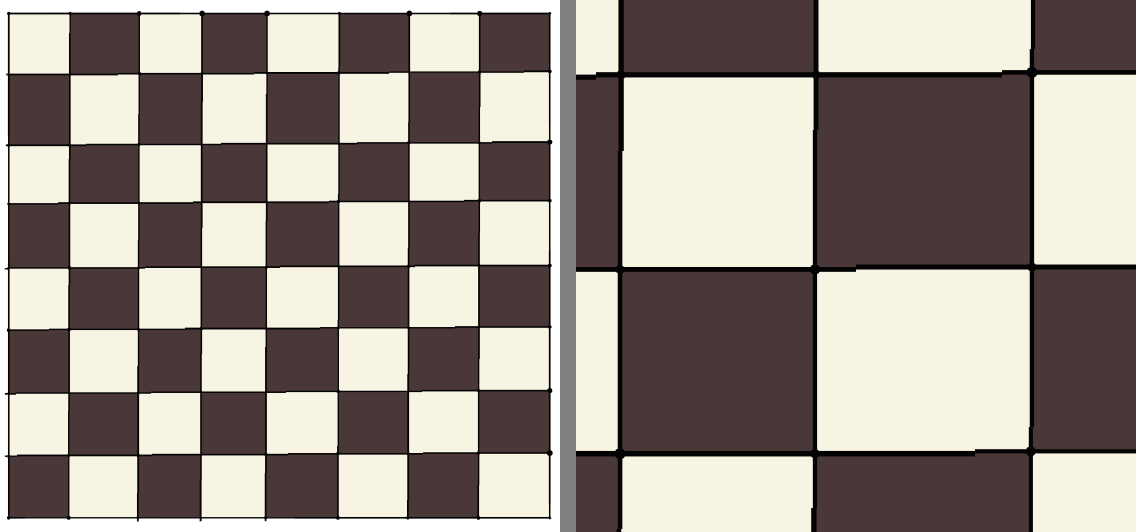
Left: the whole. Right: its middle third, enlarged.
Write a Shadertoy shader that draws this pattern.

```glsl
// Hand-ruled eight by eight checkerboard with uneven cells, jogged ink lines and corner blots.

// Lengths are fractions of the canvas height.
const int LAST = 8;
const float COLUMNS[9] = float[9](0.0165, 0.1303, 0.2606, 0.3786, 0.5007, 0.6365, 0.7682, 0.9005, 1.0333);
const float ROWS[9] = float[9](0.0267, 0.1461, 0.2634, 0.3827, 0.4986, 0.6200, 0.7298, 0.8625, 0.9746);

const vec3 PAPER = vec3(1.0);
const vec3 CREAM = vec3(0.968, 0.955, 0.890);
const vec3 BROWN = vec3(0.290, 0.220, 0.220);
const vec3 INK = vec3(0.015, 0.010, 0.010);

const float COLUMN_LEAN = 0.0027;   // sideways drift from bottom to top
const float ROW_RISE = 0.0060;      // upward drift from left to right
const float JOGS = 4.0;             // steps in which a line drifts
const float LINE_HALF = 0.0015;
const float LINE_VARIATION = 0.0005;
const float JOINT_RADIUS = 0.0034;
const float BLOT_RADIUS = 0.0052;
const float STUB_LENGTH = 0.0075;

// One bit per line, counted from the left or from the bottom.
const int LEFT_STUBS = 0xD6;
const int BOTTOM_STUBS = 0x1C;
const int TOP_BLOTS = 0xDC;
const int RIGHT_BLOTS = 0x46;

struct Rules {
    float parity;   // -1 or 1, flips at every line
    float ink;      // signed distance to the nearest inked line
    float offset;   // distance to the nearest line axis
    int index;      // which line is nearest
};

float hash(vec2 p) {
    vec3 q = fract(p.xyx * 0.1031);
    q += dot(q, q.yzx + 33.33);
    return fract((q.x + q.y) * q.z);
}

float cover(float d, float pixel) {
    return clamp(0.5 - d / pixel, 0.0, 1.0);
}

bool marked(int mask, int i) {
    return ((mask >> i) & 1) == 1;
}

// Measures one family of nearly parallel lines.
Rules measure(float edges[9], float across, float along, vec2 span,
              float drift, int stubs, float seed, float pixel) {
    Rules r = Rules(1.0, 1e3, 1e3, 0);
    float t = clamp((along - span.x) / (span.y - span.x), 0.0, 1.0);
    for (int i = 0; i <= LAST; i++) {
        // Inner lines drift in small jogs; the frame stays straight.
        float phase = hash(vec2(float(i), seed));
        float jog = floor(t * JOGS + phase);
        float slide = (jog + 0.5 - phase) / JOGS - 0.5;
        bool inner = i > 0 && i < LAST;
        float d = across - edges[i] - (inner ? drift * slide : 0.0);

        float wobble = hash(vec2(float(i) + 11.0 * seed, jog + 5.0)) - 0.5;
        float halfWidth = LINE_HALF + LINE_VARIATION * wobble;
        float stub = marked(stubs, i) ? STUB_LENGTH * mix(0.5, 1.0, phase) : LINE_HALF;
        float beyond = max(span.x - stub - along, along - span.y - LINE_HALF);

        r.parity *= 1.0 - 2.0 * cover(d, pixel);
        r.ink = min(r.ink, max(abs(d) - halfWidth, beyond));
        if (abs(d) < r.offset) {
            r.offset = abs(d);
            r.index = i;
        }
    }
    return r;
}

void mainImage(out vec4 fragColor, in vec2 fragCoord) {
    float pixel = 1.0 / iResolution.y;
    vec2 p = fragCoord * pixel;
    vec2 low = vec2(COLUMNS[0], ROWS[0]);
    vec2 high = vec2(COLUMNS[LAST], ROWS[LAST]);

    Rules cols = measure(COLUMNS, p.x, p.y, vec2(low.y, high.y),
                         COLUMN_LEAN, BOTTOM_STUBS, 1.0, pixel);
    Rules rows = measure(ROWS, p.y, p.x, vec2(low.x, high.x),
                         ROW_RISE, LEFT_STUBS, 2.0, pixel);

    // Checkered cells inside the frame
    vec2 outside = max(low - p, p - high);
    vec3 cell = mix(CREAM, BROWN, 0.5 + 0.5 * cols.parity * rows.parity);
    vec3 color = mix(PAPER, cell, cover(max(outside.x, outside.y), pixel));

    // Ink gathers where lines meet, most of all at some line ends
    bool topBlot = rows.index == LAST && marked(TOP_BLOTS, cols.index);
    bool rightBlot = cols.index == LAST && marked(RIGHT_BLOTS, rows.index);
    float radius = topBlot || rightBlot ? BLOT_RADIUS : JOINT_RADIUS;
    radius *= 0.8 + 0.3 * hash(vec2(float(cols.index), float(rows.index) + 20.0));
    float joint = length(vec2(cols.offset, rows.offset)) - radius;

    float ink = min(min(cols.ink, rows.ink), joint);
    color = mix(color, INK, cover(ink, pixel));
    fragColor = vec4(color, 1.0);
}
```
